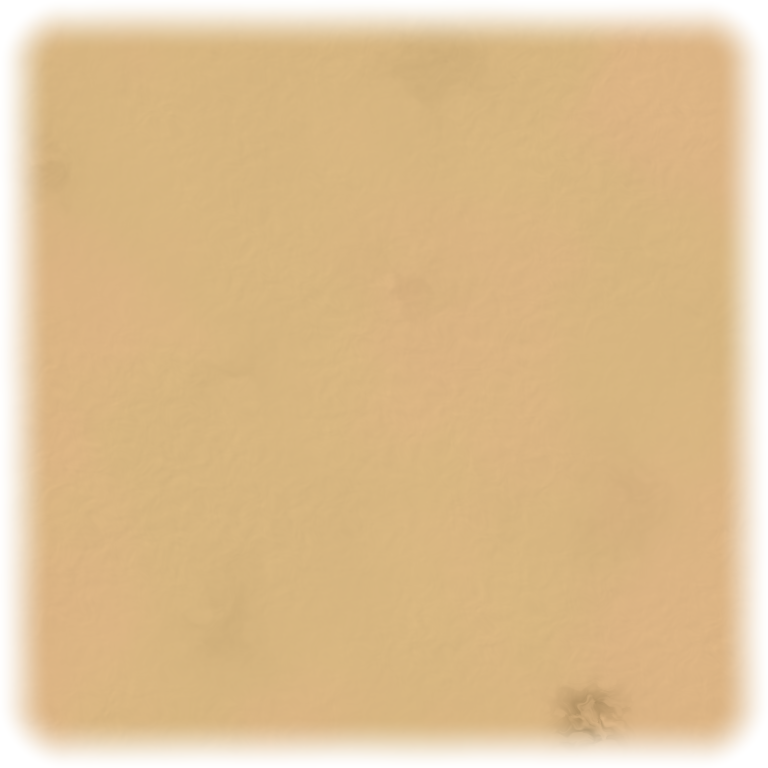
This texture is drawn by a WebGL 1 fragment shader. Its source:

```glsl
precision highp float;
uniform vec2 u_resolution;

const vec3 PAPER_TAN = vec3(0.846, 0.714, 0.504);
const vec3 PAPER_ROSE = vec3(0.864, 0.708, 0.518);
const vec3 STAIN_BROWN = vec3(0.45, 0.36, 0.20);
const vec3 BACKGROUND = vec3(1.0);
const float CORNER_RADIUS = 0.085;
const float FADE_START = -0.003;
const float FADE_END = 0.066;
const float EDGE_WOBBLE = 0.004;
const float BLOTCH_SCALE = 3.2;
const float GRAIN_SCALE = 75.0;
const float GRAIN_CONTRAST = 0.045;
const float CLOUD_CONTRAST = 0.022;
const int STAIN_COUNT = 7;
const vec2 FIRST_STAIN = vec2(0.78, 0.065);
const vec2 STAIN_STEP = vec2(0.7549, 0.5698);
const float DARK_STAIN = 0.65;
const float FAINT_STAIN = 0.14;

float hash(vec2 p) {
  vec3 q = fract(vec3(p.xyx) * 0.1031);
  q += dot(q, q.yzx + 33.33);
  return fract((q.x + q.y) * q.z);
}

float noise(vec2 p) {
  vec2 cell = floor(p);
  vec2 f = fract(p);
  f = f * f * (3.0 - 2.0 * f);
  float low = mix(hash(cell), hash(cell + vec2(1.0, 0.0)), f.x);
  float high = mix(hash(cell + vec2(0.0, 1.0)), hash(cell + 1.0), f.x);
  return mix(low, high, f.y);
}

float fbm(vec2 p) {
  float sum = 0.0;
  float amplitude = 0.5;
  for (int i = 0; i < 4; i++) {
    sum += amplitude * noise(p);
    p = mat2(1.6, 1.2, -1.2, 1.6) * p + 17.3;
    amplitude *= 0.5;
  }
  return sum / 0.9375;
}

// Distance inwards from the rounded outline of the sheet
float insetDistance(vec2 uv) {
  vec2 q = abs(uv - 0.5) - 0.5 + CORNER_RADIUS;
  return CORNER_RADIUS - length(max(q, 0.0)) - min(max(q.x, q.y), 0.0);
}

// Soft relief lit from the upper left, stronger in some patches
float paperGrain(vec2 uv) {
  vec2 p = uv * GRAIN_SCALE;
  p += 1.2 * vec2(noise(p * 0.6), noise(p * 0.6 + 31.0));
  float relief = fbm(p) - fbm(p + vec2(-0.3, 0.3));
  float patches = smoothstep(0.3, 0.7, fbm(uv * 6.0 + 40.0));
  return relief * mix(0.35, 1.0, patches);
}

// One dark smoky mark followed by faint, wider smudges
float stains(vec2 uv) {
  vec2 warp = vec2(fbm(uv * 14.0), fbm(uv * 14.0 + 53.0)) - 0.5;
  float smoke = fbm(uv * 24.0 + warp * 4.0);
  float ridge = 1.0 - abs(2.0 * fbm(uv * 30.0 + warp * 6.0 + 9.0) - 1.0);
  float wisps = smoothstep(0.65, 1.0, ridge);
  float total = 0.0;
  for (int i = 0; i < STAIN_COUNT; i++) {
    float id = float(i);
    float isFirst = 1.0 - step(0.5, id);
    vec2 center = fract(FIRST_STAIN + id * STAIN_STEP);
    float radius = mix(0.035 + 0.035 * hash(vec2(id, 7.0)), 0.036, isFirst);
    float strength = FAINT_STAIN * (0.5 + 0.5 * hash(vec2(id, 19.0)));
    strength = mix(strength, DARK_STAIN, isFirst);
    vec2 offset = (uv - center + warp * 0.07) / radius;
    float body = exp(-dot(offset, offset));
    float texture = mix(smoothstep(0.15, 0.8, smoke), wisps, 0.5 * isFirst);
    total += strength * body * texture;
  }
  return min(total, 0.8);
}

void main() {
  vec2 uv = gl_FragCoord.xy / u_resolution;

  // Broad warm blotches and faint clouding
  float blotch = smoothstep(0.4, 0.68, fbm(uv * BLOTCH_SCALE + 5.0));
  vec3 color = mix(PAPER_TAN, PAPER_ROSE, blotch);
  color *= 1.0 + CLOUD_CONTRAST * (fbm(uv * 9.0 + 70.0) - 0.5);

  // Grain and stains
  color *= 1.0 + GRAIN_CONTRAST * paperGrain(uv);
  color = mix(color, STAIN_BROWN, stains(uv));

  // Feathered border
  float inset = insetDistance(uv) + EDGE_WOBBLE * (fbm(uv * 11.0) - 0.5);
  float coverage = smoothstep(FADE_START, FADE_END, inset);
  gl_FragColor = vec4(mix(BACKGROUND, color, coverage), 1.0);
}
```
